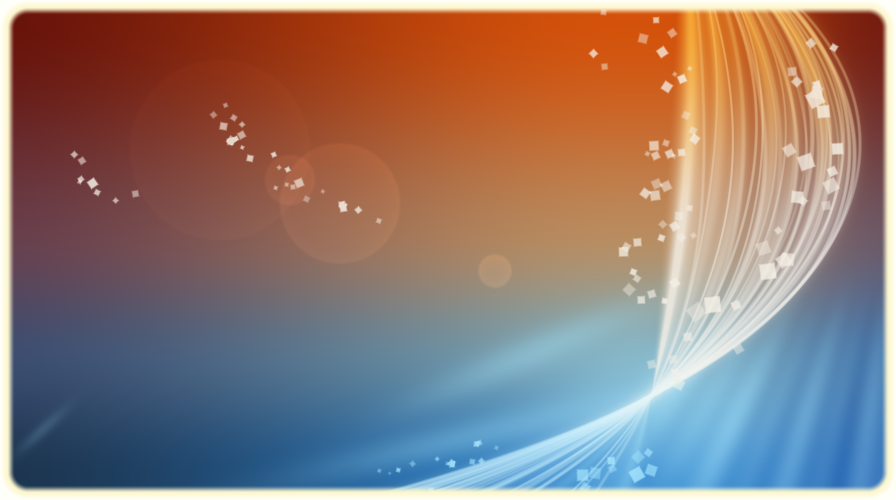
This background is drawn by a Shadertoy shader. Its source:

```glsl
const float MARGIN = 0.018;
const float CORNER = 0.038;
const int STRANDS = 26;
const vec3 PAPER = vec3(1.0, 1.0, 0.98);
const vec3 CREAM = vec3(0.99, 0.97, 0.82);
const vec3 GOLD = vec3(1.0, 0.74, 0.24);
const vec3 PEARL = vec3(0.96, 0.94, 0.90);
const vec3 ICE = vec3(0.66, 0.91, 1.0);
const vec3 FLARE = vec3(0.95, 0.55, 0.30);

float hash(float n) { return fract(sin(n * 12.9898) * 4375.85); }

// Four colours stacked from the top edge to the bottom edge
vec3 ramp(float y, vec3 top, vec3 middle, vec3 low, vec3 bottom) {
    vec3 c = mix(bottom, low, smoothstep(0.04, 0.31, y));
    c = mix(c, middle, smoothstep(0.26, 0.54, y));
    return mix(c, top, smoothstep(0.45, 0.98, y));
}

vec3 sky(vec2 uv) {
    vec3 left = ramp(uv.y, vec3(0.40, 0.07, 0.04), vec3(0.40, 0.25, 0.31),
                     vec3(0.23, 0.30, 0.44), vec3(0.11, 0.20, 0.30));
    vec3 centre = ramp(uv.y, vec3(0.83, 0.32, 0.04), vec3(0.72, 0.56, 0.39),
                       vec3(0.46, 0.62, 0.68), vec3(0.16, 0.49, 0.78));
    vec3 right = ramp(uv.y, vec3(0.46, 0.11, 0.06), vec3(0.42, 0.36, 0.42),
                      vec3(0.25, 0.44, 0.65), vec3(0.15, 0.39, 0.69));
    vec3 c = mix(left, centre, smoothstep(-0.05, 0.70, uv.x));
    return mix(c, right, smoothstep(0.74, 1.0, uv.x));
}

// Outer curves of the ribbon: horizontal place and slope at height y
vec2 leftCurve(float y) {
    float d = 1.0 - y;
    return vec2(1.365 - 0.10 * d * d, 0.20 * d);
}

vec2 rightCurve(float y) {
    float d = 0.7 - y, d2 = d * d;
    return vec2(1.717 - 1.4 * d2 - 1.3 * d2 * d2, 2.8 * d + 5.2 * d * d2);
}

// Soft veil filling the space between the outer curves
float veil(vec2 p) {
    float start = leftCurve(p.y).x;
    float gap = rightCurve(p.y).x - start;
    float s = (p.x - start) / (gap < 0.0 ? min(gap, -0.02) : max(gap, 0.02));
    float inside = smoothstep(-0.06, 0.06, s) * smoothstep(1.03, 0.88, s);
    float streak = 0.5 + 0.27 * sin(s * 22.0 + 1.0 + p.y) + 0.23 * sin(s * 43.0 - 2.0 * p.y);
    float edge = 0.45 * exp(-80.0 * (s - 0.06) * (s - 0.06));
    return inside * (0.12 + 0.55 * streak * streak + edge) * mix(0.35, 1.0, smoothstep(0.15, 0.32, p.y));
}

// Fine threads crossing at the waist of the ribbon
float threads(vec2 p, float aa) {
    vec2 a = leftCurve(p.y), b = rightCurve(p.y);
    float light = 0.0;
    for (int i = 0; i < STRANDS; i++) {
        float k = float(i), h = hash(k + 2.0);
        float s = sqrt((k + h) / float(STRANDS)) + 0.025 * sin(p.y * 5.0 + k * 2.4);
        vec2 curve = mix(a, b, s);
        float d = abs(p.x - curve.x) / sqrt(1.0 + curve.y * curve.y);
        float width = mix(0.001, 0.005, h * h);
        light += (0.15 + 0.4 * hash(k + 40.0)) * smoothstep(width + aa, width * 0.3, d);
        light += 0.07 * exp(-d * 110.0);
    }
    return light;
}

// Tilted squares scattered along a bent path
float squares(vec2 p, vec2 a, vec2 b, vec2 c, int count, float size, float spread, float aa) {
    float light = 0.0;
    for (int i = 0; i < count; i++) {
        float k = float(i) + size * 900.0 + a.x * 31.0;
        float t = (float(i) + hash(k)) / float(count);
        vec2 place = mix(mix(a, b, t), mix(b, c, t), t);
        place += spread * (vec2(hash(k + 7.3), hash(k + 15.1)) - 0.5);
        float turn = 1.5 * hash(k + 23.7);
        vec2 q = p - place;
        q = abs(vec2(cos(turn) * q.x + sin(turn) * q.y, cos(turn) * q.y - sin(turn) * q.x));
        float d = max(q.x, q.y) - size * mix(0.35, 1.0, hash(k + 31.9));
        light += mix(0.4, 0.85, hash(k + 47.0)) * smoothstep(aa, -aa, d);
    }
    return min(light, 0.9);
}

float disc(vec2 p, vec2 centre, float radius) {
    float d = length(p - centre) - radius;
    return smoothstep(0.004, -0.004, d) * (0.6 + 0.4 * exp(d * 60.0));
}

// Long soft brush of light from a to b
float wisp(vec2 p, vec2 a, vec2 b, float width) {
    vec2 dir = normalize(b - a), q = p - 0.5 * (a + b);
    float along = dot(q, dir) / (0.5 * length(b - a));
    float across = (dir.x * q.y - dir.y * q.x) / width;
    return exp(-2.0 * along * along - across * across);
}

void mainImage(out vec4 fragColor, in vec2 fragCoord) {
    vec2 uv = fragCoord / iResolution.xy;
    vec2 p = fragCoord / iResolution.y;
    float aspect = iResolution.x / iResolution.y, aa = 1.2 / iResolution.y;
    vec3 col = sky(uv);

    // Lens flares
    float flare = disc(p, vec2(0.68, 0.593), 0.12) + disc(p, vec2(0.58, 0.64), 0.05);
    flare += 1.6 * disc(p, vec2(0.99, 0.458), 0.033) + 0.4 * disc(p, vec2(0.44, 0.70), 0.18);
    col += 0.055 * FLARE * flare;

    // Blue wisps and fanned rays
    float mist = 0.30 * wisp(p, vec2(0.75, 0.16), vec2(1.36, 0.42), 0.035);
    mist += 0.30 * wisp(p, vec2(0.48, 0.02), vec2(1.35, 0.22), 0.035);
    mist += 0.16 * wisp(p, vec2(0.02, 0.08), vec2(0.15, 0.20), 0.012);
    vec2 ray = p - vec2(1.85, 0.95);
    float angle = atan(ray.x, -ray.y);
    float rays = 0.5 + 0.3 * sin(angle * 38.0) + 0.2 * sin(angle * 83.0 + 1.0);
    mist += 0.30 * rays * smoothstep(1.20, 1.45, p.x) * smoothstep(0.48, 0.15, p.y);
    vec2 waist = (p - vec2(1.32, 0.19)) / vec2(0.24, 0.17);
    col = mix(col, ICE, min(mist + 0.50 * exp(-dot(waist, waist)), 0.85));

    // Ribbon
    vec3 silk = mix(ICE, PEARL, smoothstep(0.08, 0.30, p.y));
    silk = mix(silk, GOLD, smoothstep(0.52, 0.98, p.y));
    col = mix(col, silk, min(veil(p), 0.85));
    float shine = threads(p, aa);
    col = mix(col, mix(silk, vec3(1.0), 0.35), 1.0 - exp(-1.1 * shine));

    // Confetti
    float bits = squares(p, vec2(1.20, 0.99), vec2(1.46, 0.72), vec2(1.26, 0.36), 46, 0.010, 0.13, aa);
    bits += squares(p, vec2(1.62, 0.94), vec2(1.72, 0.52), vec2(1.27, 0.23), 32, 0.016, 0.10, aa);
    bits += squares(p, vec2(0.45, 0.81), vec2(0.46, 0.64), vec2(0.77, 0.555), 25, 0.008, 0.06, aa);
    bits += squares(p, vec2(0.155, 0.70), vec2(0.14, 0.59), vec2(0.27, 0.61), 8, 0.009, 0.025, aa);
    bits += squares(p, vec2(1.14, 0.03), vec2(1.25, 0.06), vec2(1.30, 0.09), 9, 0.013, 0.05, aa);
    bits += squares(p, vec2(0.74, 0.04), vec2(0.92, 0.04), vec2(0.98, 0.13), 14, 0.006, 0.06, aa);
    col = mix(col, mix(PEARL, ICE, smoothstep(0.28, 0.08, p.y)), min(bits, 0.85));

    // Rounded frame with a cream glow
    vec2 q = abs(p - 0.5 * vec2(aspect, 1.0)) - 0.5 * vec2(aspect, 1.0) + MARGIN + CORNER;
    float d = length(max(q, 0.0)) + min(max(q.x, q.y), 0.0) - CORNER;
    col = mix(col, CREAM, smoothstep(-0.012, 0.004, d));
    col = mix(col, PAPER, smoothstep(0.003, 0.020, d));
    fragColor = vec4(clamp(col, 0.0, 1.0), 1.0);
}
```
